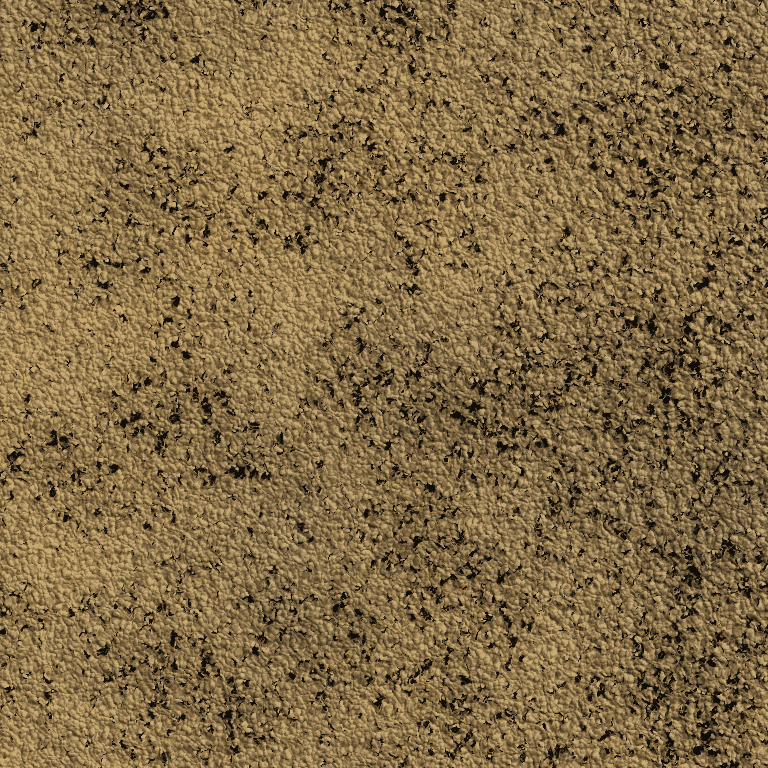
Write a WebGL 1 fragment shader that draws this texture.

```glsl
precision highp float;
// Dry sandy soil under low sunlight: crumbly grains with scattered dark pits.
// Bent cellular domes are shaded by their slope toward the sun; two cellular
// layers of ragged pits follow patches made from layered, bent sines.

#define FINE_GRAINS 205.0
#define COARSE_GRAINS 98.0
#define SMALL_PITS 96.0
#define LARGE_PITS 52.0
#define PIT_DENSITY 0.34
#define PIT_RAGGEDNESS 0.009
#define GRAIN_BEND 0.0035
#define RELIEF 0.36
#define BASE_TONE 0.56
#define SUN_DIRECTION vec2(0.72, 0.69)

uniform vec2 u_resolution;

const vec3 SHADOW = vec3(0.065, 0.052, 0.030);
const vec3 SOIL = vec3(0.49, 0.39, 0.24);
const vec3 SUNLIT = vec3(0.78, 0.67, 0.455);

vec3 hash3(vec2 cell) {
  vec3 q = fract(cell.xyx * vec3(0.1031, 0.1030, 0.0973));
  q += dot(q, q.yxz + 33.33);
  return fract((q.xxy + q.yzz) * q.zyx);
}

// Layered sines, turned and bent at each octave; roughly -1 to 1.
float patches(vec2 p) {
  float sum = 0.0;
  float amplitude = 0.5;
  for (int i = 0; i < 6; i++) {
    p = mat2(1.36, 1.12, -1.12, 1.36) * p + vec2(2.7, 5.1);
    sum += amplitude * sin(p.x + 1.4 * sin(p.y + sum));
    amplitude *= 0.72;
  }
  return sum * 0.75;
}

// Height of packed, rounded grains of varying size.
float grainHeight(vec2 p) {
  vec2 cell = floor(p);
  float height = 0.0;
  for (int y = -1; y <= 1; y++) {
    for (int x = -1; x <= 1; x++) {
      vec2 neighbour = cell + vec2(float(x), float(y));
      vec3 rnd = hash3(neighbour);
      vec2 offset = neighbour + rnd.xy - p;
      height = max(height, 0.3 + 0.7 * rnd.z - 1.2 * dot(offset, offset));
    }
  }
  return height;
}

// Darkness of scattered pits; density sets how many cells hold one.
float pitMask(vec2 p, float density) {
  vec2 cell = floor(p);
  float edge = 1.0;
  for (int y = -1; y <= 1; y++) {
    for (int x = -1; x <= 1; x++) {
      vec2 neighbour = cell + vec2(float(x), float(y));
      vec3 rnd = hash3(neighbour + 317.0);
      float radius = 0.52 * sqrt(max(rnd.z - 1.0 + density, 0.0));
      float gap = length(neighbour + rnd.xy - p) - radius;
      edge = min(edge, radius > 0.0 ? gap : 1.0);
    }
  }
  return 1.0 - smoothstep(-0.09, 0.11, edge);
}

void main() {
  vec2 p = gl_FragCoord.xy / min(u_resolution.x, u_resolution.y);

  // Broad variation: smooth ground on the left, rougher on the right.
  float broad = patches(p * 3.0);
  float clusters = patches(p * 8.0 + 20.0);
  float rough = smoothstep(0.35, 1.0, p.x + 0.15 * broad);

  // Bend the ground so that grains lose their bead-like outlines.
  vec2 bend = vec2(patches(p * 55.0 + 7.0), patches(p * 55.0 + 63.0));
  vec2 ground = p + GRAIN_BEND * bend;

  // Slope of both grain sizes toward the sun.
  vec2 fineP = ground * FINE_GRAINS;
  vec2 coarseP = ground * COARSE_GRAINS + 41.0;
  float fine = grainHeight(fineP);
  float coarse = grainHeight(coarseP);
  float fineSlope = fine - grainHeight(fineP + 0.45 * SUN_DIRECTION);
  float coarseSlope = coarse - grainHeight(coarseP + 0.28 * SUN_DIRECTION);
  float tone = BASE_TONE + RELIEF * (fineSlope + coarseSlope * (0.6 + 0.5 * rough));
  tone += 0.12 * (fine - 0.5) + 0.1 * (coarse - 0.5);
  tone += 0.065 * broad + 0.055 * clusters - 0.05 * (rough - 0.4);

  // Pits, their outlines broken up by the surrounding grains.
  vec2 ragged = ground + PIT_RAGGEDNESS * (vec2(coarse, fine) - 0.5);
  float density = PIT_DENSITY - 0.24 * clusters - 0.12 * broad + 0.12 * (rough - 0.3);
  density = clamp(density, 0.02, 0.75);
  float pits = pitMask(ragged * SMALL_PITS, density);
  pits = max(pits, pitMask(ragged * LARGE_PITS + 73.0, density * 0.65));
  tone = mix(tone, 0.06, pits);

  // Tone to soil colour, with a faint warm and grey drift.
  vec3 color = mix(SHADOW, SOIL, clamp((tone - 0.07) / 0.42, 0.0, 1.0));
  color = mix(color, SUNLIT, clamp((tone - 0.49) / 0.29, 0.0, 1.0));
  color *= 1.0 + vec3(0.015, 0.0, -0.04) * (broad - 0.6 * rough);
  gl_FragColor = vec4(color, 1.0);
}
```
